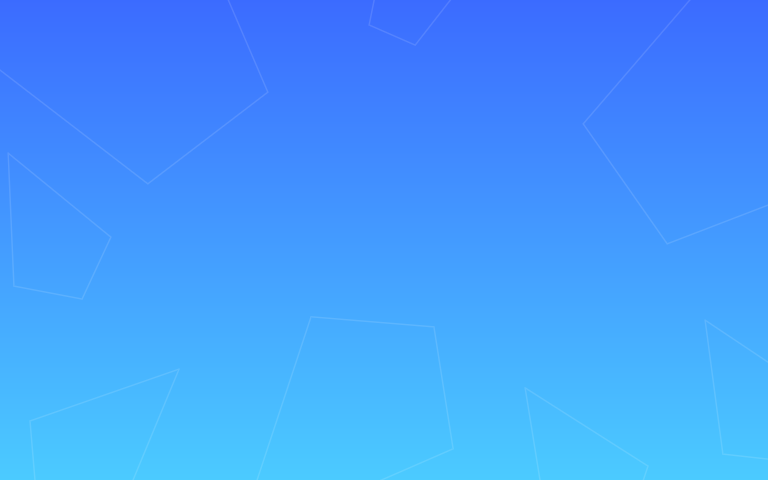
This background is drawn by a WebGL 1 fragment shader. Its source:

```glsl
precision highp float;
// Blue vertical gradient with faint outlines of irregular quadrilaterals.

uniform vec2 u_resolution;

float segmentDistance(vec2 p, vec2 a, vec2 b) {
  vec2 ap = p - a, ab = b - a;
  return length(ap - ab * clamp(dot(ap, ab) / dot(ab, ab), 0.0, 1.0));
}

// Distance to the outline of a four-sided shape.
float quadDistance(vec2 p, vec2 a, vec2 b, vec2 c, vec2 d) {
  return min(min(segmentDistance(p, a, b), segmentDistance(p, b, c)),
             min(segmentDistance(p, c, d), segmentDistance(p, d, a)));
}

// Thin antialiased stroke, about one part in 320 of the height.
float stroke(float dist) {
  return clamp((0.0015 - dist) * u_resolution.y + 0.5, 0.0, 1.0);
}

void main() {
  vec2 uv = gl_FragCoord.xy / u_resolution;
  vec2 p = uv * vec2(1.6, 1.0);

  // Sky gradient
  vec3 color = mix(vec3(0.295, 0.795, 1.0), vec3(0.233, 0.42, 1.0), uv.y);

  // Upper shapes, cut off by the top and right edges
  float outline = quadDistance(p, vec2(0.44, 1.083), vec2(0.558, 0.808),
                               vec2(0.308, 0.617), vec2(-0.2, 1.008));
  outline = min(outline, quadDistance(p, vec2(0.788, 1.042), vec2(0.769, 0.948),
                                      vec2(0.865, 0.906), vec2(0.971, 1.042)));
  outline = min(outline, quadDistance(p, vec2(1.581, 1.167), vec2(1.215, 0.742),
                                      vec2(1.39, 0.492), vec2(1.817, 0.656)));

  // Left shape
  outline = min(outline, quadDistance(p, vec2(0.017, 0.681), vec2(0.231, 0.506),
                                      vec2(0.171, 0.377), vec2(0.029, 0.404)));

  // Lower shapes, from left to right
  outline = min(outline, quadDistance(p, vec2(0.0625, 0.123), vec2(0.373, 0.231),
                                      vec2(0.242, -0.085), vec2(0.079, -0.073)));
  outline = min(outline, quadDistance(p, vec2(0.648, 0.34), vec2(0.904, 0.319),
                                      vec2(0.944, 0.065), vec2(0.492, -0.132)));
  outline = min(outline, quadDistance(p, vec2(1.094, 0.192), vec2(1.35, 0.029),
                                      vec2(1.321, -0.058), vec2(1.135, -0.062)));
  outline = min(outline, quadDistance(p, vec2(1.469, 0.333), vec2(1.731, 0.158),
                                      vec2(1.694, 0.033), vec2(1.506, 0.054)));

  color = mix(color, vec3(1.0), 0.12 * stroke(outline));
  gl_FragColor = vec4(color, 1.0);
}
```
